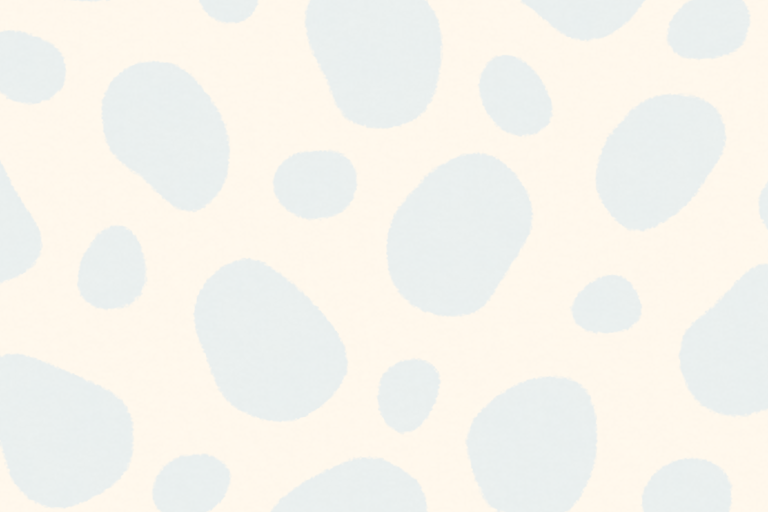
Reproduce this pattern procedurally as a Shadertoy shader.

```glsl
const vec3 CREAM = vec3(1.0, 0.972, 0.927);
const vec3 PALE_BLUE = vec3(0.915, 0.938, 0.937);
const float CELL = 0.30;        // spacing of the blobs, in canvas heights
const float GRID_ANGLE = 0.38;
const float TAU = 6.28319;

float hash(vec2 p) {
    return fract(sin(dot(p, vec2(127.1, 311.7))) * 43758.55);
}

vec2 hash2(vec2 p) {
    return vec2(hash(p), hash(p + 17.3));
}

float valueNoise(vec2 p) {
    vec2 cell = floor(p);
    vec2 f = fract(p);
    f = f * f * (3.0 - 2.0 * f);
    float low = mix(hash(cell), hash(cell + vec2(1, 0)), f.x);
    float high = mix(hash(cell + vec2(0, 1)), hash(cell + vec2(1, 1)), f.x);
    return mix(low, high, f.y);
}

mat2 rotation(float angle) {
    float c = cos(angle), s = sin(angle);
    return mat2(c, s, -s, c);
}

float smoothMin(float a, float b, float k) {
    float h = max(k - abs(a - b), 0.0) / k;
    return min(a, b) - 0.25 * k * h * h;
}

// Two fused lobes; stretch sets how far they are pulled apart
float blobDistance(vec2 p, float radius, float stretch, vec2 axis) {
    float body = length(p + axis * radius * 0.22 * stretch) - 0.87 * radius;
    float lobe = length(p - axis * radius * 0.48 * stretch) - 0.64 * radius;
    return smoothMin(body, lobe, 0.35 * radius);
}

// Distance to the nearest blob: large and small ones alternate on a jittered grid
float scatteredBlobs(vec2 p) {
    vec2 home = floor(p / CELL);
    float nearest = 1.0;
    for (int y = -1; y <= 1; y++) {
        for (int x = -1; x <= 1; x++) {
            vec2 id = home + vec2(x, y);
            bool large = mod(id.x + id.y, 2.0) < 0.5;
            vec2 jitter = (hash2(id + 3.7) - 0.5) * 0.045;
            float size = hash(id + 51.9);
            float radius = large ? mix(0.128, 0.156, size) : mix(0.066, 0.096, size);
            float stretch = large ? mix(0.75, 1.1, hash(id + 8.2)) : 0.5;
            float angle = TAU * hash(id + 29.4);
            vec2 centre = (id + 0.5) * CELL + jitter;
            float d = blobDistance(p - centre, radius, stretch, vec2(cos(angle), sin(angle)));
            nearest = min(nearest, d);
        }
    }
    return nearest;
}

// Slow bending that makes the outlines uneven
vec2 handDrawnWarp(vec2 p, float frequency, float amount) {
    vec2 q = p * frequency;
    return p + amount * (vec2(valueNoise(q), valueNoise(q + 43.1)) - 0.5);
}

// Fine fibrous grain around zero
float paperGrain(vec2 p) {
    float fine = valueNoise(p * 230.0);
    float fibre = valueNoise(p * vec2(70.0, 160.0) + 9.0);
    return 0.6 * fine + 0.4 * fibre - 0.5;
}

void mainImage(out vec4 fragColor, in vec2 fragCoord) {
    vec2 uv = fragCoord / iResolution.y;
    float pixel = 1.0 / iResolution.y;
    float grain = paperGrain(uv);

    // Blobs with soft, slightly chalky edges
    vec2 p = rotation(GRID_ANGLE) * uv + vec2(0.41, 0.23);
    p = handDrawnWarp(p, 7.0, 0.045);
    float d = scatteredBlobs(p) + 0.006 * grain;
    float softness = max(0.0035, pixel);
    float coverage = 1.0 - smoothstep(-softness, softness, d);

    // Faint mottling lets the ground show through the paint
    float mottle = valueNoise(uv * 22.0) * 0.6 + valueNoise(uv * 75.0) * 0.4;
    coverage *= 1.0 - 0.09 * mottle;

    vec3 color = mix(CREAM, PALE_BLUE, coverage);
    color += 0.012 * grain;
    fragColor = vec4(color, 1.0);
}
```
